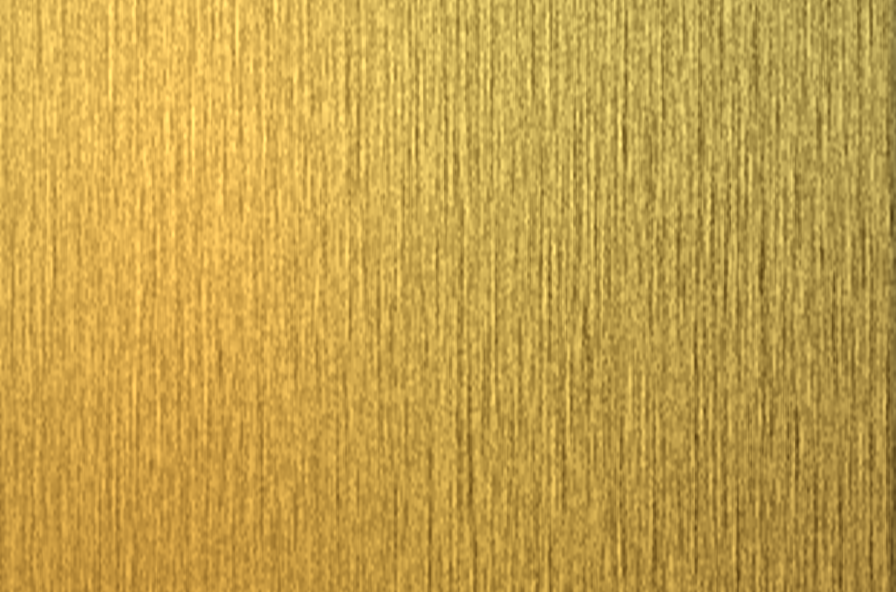
A WebGL 1 fragment shader for this texture:

```glsl
precision highp float;
uniform vec2 u_resolution;

// Metal tones at the top and bottom of three columns
const vec3 LEFT_TOP = vec3(0.85, 0.71, 0.345);
const vec3 LEFT_LOW = vec3(0.74, 0.56, 0.225);
const vec3 MID_TOP = vec3(0.80, 0.70, 0.355);
const vec3 MID_LOW = vec3(0.725, 0.575, 0.24);
const vec3 RIGHT_TOP = vec3(0.70, 0.62, 0.32);
const vec3 RIGHT_LOW = vec3(0.64, 0.51, 0.225);

// Soft light on the upper left
const vec3 GLOW_COLOR = vec3(0.075, 0.035, 0.01);
const vec2 GLOW_CENTER = vec2(0.22, 0.70);
const vec2 GLOW_RADIUS = vec2(0.20, 0.50);

// Cells per canvas height: across and along the brushing
const vec2 FINE_SCALE = vec2(172.0, 17.0);
const vec2 LONG_SCALE = vec2(150.0, 4.0);
const vec2 GRAIN_SCALE = vec2(205.0, 110.0);
const vec2 SCRATCH_SCALE = vec2(142.0, 4.5);

// Offset of the light that embosses the streaks
const vec2 LIGHT_STEP = vec2(0.0062, -0.0015);

const float CONTRAST_LEFT = 0.145;
const float CONTRAST_RIGHT = 0.215;
const float SCRATCH_LEFT = 0.10;
const float SCRATCH_RIGHT = 0.25;
const vec3 CHANNEL_CONTRAST = vec3(0.92, 1.04, 1.45);
const float BRIGHTNESS = 1.015;
const float EDGE_WIDTH = 0.012;
const float EDGE_SHADE = 0.25;

float hash(vec2 p) {
  vec3 q = fract(vec3(p.xyx) * vec3(0.1031, 0.1030, 0.0973));
  q += dot(q, q.yzx + 33.33);
  return fract((q.x + q.y) * q.z);
}

// One column of noise, shifted at random so that rows never line up
float columnNoise(float column, float y) {
  y += 7.0 * hash(vec2(column, 19.0));
  float row = floor(y);
  float t = smoothstep(0.0, 1.0, y - row);
  return mix(hash(vec2(column, row)), hash(vec2(column, row + 1.0)), t);
}

// Value noise from -1 to 1 with staggered columns
float noise(vec2 p) {
  float column = floor(p.x);
  float t = smoothstep(0.0, 1.0, p.x - column);
  return 2.0 * mix(columnNoise(column, p.y), columnNoise(column + 1.0, p.y), t) - 1.0;
}

// Smooth sheen across the sheet
vec3 sheen(vec2 uv) {
  float h = smoothstep(-0.15, 1.05, uv.y);
  vec3 left = mix(LEFT_LOW, LEFT_TOP, h);
  vec3 mid = mix(MID_LOW, MID_TOP, h);
  vec3 right = mix(RIGHT_LOW, RIGHT_TOP, h);
  vec3 color = mix(left, mid, smoothstep(0.15, 0.60, uv.x));
  color = mix(color, right, smoothstep(0.45, 1.0, uv.x));
  vec2 d = (uv - GLOW_CENTER) / GLOW_RADIUS;
  return color + GLOW_COLOR * exp(-dot(d, d));
}

// Height of the brushed surface
float streaks(vec2 p) {
  return 0.58 * noise(p * FINE_SCALE)
       + 0.50 * noise(p * LONG_SCALE + 37.0);
}

// Embossed streaks with short grain
float brushing(vec2 p) {
  return streaks(p) - 0.72 * streaks(p + LIGHT_STEP)
       + 0.78 * noise(p * GRAIN_SCALE + 113.0);
}

// Long dark grooves, roughened by the grain
float scratches(vec2 p) {
  float groove = smoothstep(0.22, 0.72, noise(p * SCRATCH_SCALE + 211.0));
  return groove * (0.75 + 0.35 * noise(p * GRAIN_SCALE + 307.0));
}

void main() {
  vec2 uv = gl_FragCoord.xy / u_resolution;
  vec2 p = gl_FragCoord.xy / u_resolution.y;

  float side = smoothstep(0.1, 0.85, uv.x);
  float relief = brushing(p) * mix(CONTRAST_LEFT, CONTRAST_RIGHT, side);
  float groove = scratches(p) - 0.55 * scratches(p + LIGHT_STEP);
  relief -= groove * mix(SCRATCH_LEFT, SCRATCH_RIGHT, side);

  vec3 color = BRIGHTNESS * sheen(uv) * (1.0 + CHANNEL_CONTRAST * relief);
  color *= 1.0 - EDGE_SHADE * smoothstep(1.0 - EDGE_WIDTH, 1.0, uv.x);
  gl_FragColor = vec4(clamp(color, 0.0, 1.0), 1.0);
}
```
